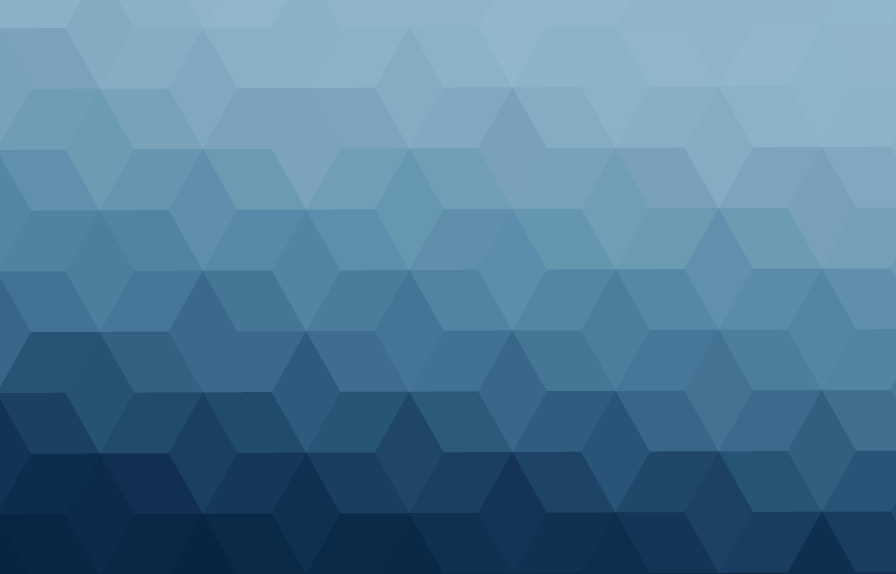
Write a Shadertoy shader that draws this background.

```glsl
// A rhombille tiling of flat facets, shaded from pale sky blue at the top right
// to deep navy at the bottom left. Each facet takes one tone from a colour ramp
// at its own centre, with a little hashed variation.

// Tones from light to dark, evenly spaced down the slanted gradient
const vec3 blueRamp[14] = vec3[14](
    vec3(.566, .712, .792), vec3(.549, .698, .780), vec3(.518, .675, .765),
    vec3(.478, .635, .733), vec3(.420, .612, .706), vec3(.369, .557, .678),
    vec3(.318, .515, .639), vec3(.275, .463, .590), vec3(.225, .408, .541),
    vec3(.150, .329, .459), vec3(.106, .251, .388), vec3(.063, .188, .322),
    vec3(.040, .161, .280), vec3(.030, .141, .258));

vec3 rampColor(float t) {
    t = clamp(t, 0., 12.999);
    int i = int(t);
    return mix(blueRamp[i], blueRamp[i + 1], smoothstep(.1, .9, fract(t)));
}

float hash(vec2 p) {
    vec3 q = fract(p.xyx * .1031);
    q += dot(q, q.yzx + 33.33);
    return fract((q.x + q.y) * q.z);
}

// Centre of the facet holding g, in columns and rows of the tiling
vec2 facetCentre(vec2 g) {
    float column = round(g.x);
    float parity = 1. - mod(column, 2.);
    float row = 2. * round((g.y - parity) * .5) + parity;
    bool inDiamond = 3. * abs(g.x - column) + abs(g.y - row) < 1.;
    return inDiamond ? vec2(column, row) : floor(g) + .5;
}

// p is measured in canvas heights, downward from the top left
vec3 facetColor(vec2 p) {
    const vec2 origin = vec2(.1738, .1552);
    const vec2 spacing = vec2(.1797, .1059);
    p.y += .0035 * p.x; // rows rise very slightly to the right
    vec2 cell = facetCentre((p - origin) / spacing);
    vec2 c = origin + cell * spacing;

    // Slanted gradient, a touch deeper in the top left corner
    float tone = 1. + 12.3 * (c.y - .1354 * c.x);
    tone += .9 * smoothstep(.6, 0., c.x) * smoothstep(.25, 0., c.y);

    float variation = hash(cell * 2. + 41.) - .5;
    return rampColor(tone + .4 * variation) + .012 * (hash(cell * 2. + 87.) - .5);
}

void mainImage(out vec4 fragColor, in vec2 fragCoord) {
    // Average a 3 by 3 grid of samples to smooth the facet edges
    vec3 sum = vec3(0.);
    for (int i = 0; i < 9; i++) {
        vec2 offset = vec2(i % 3 - 1, i / 3 - 1) / 3.;
        vec2 p = (fragCoord + offset) / iResolution.y;
        sum += facetColor(vec2(p.x, 1. - p.y));
    }
    fragColor = vec4(sum / 9., 1.);
}
```
